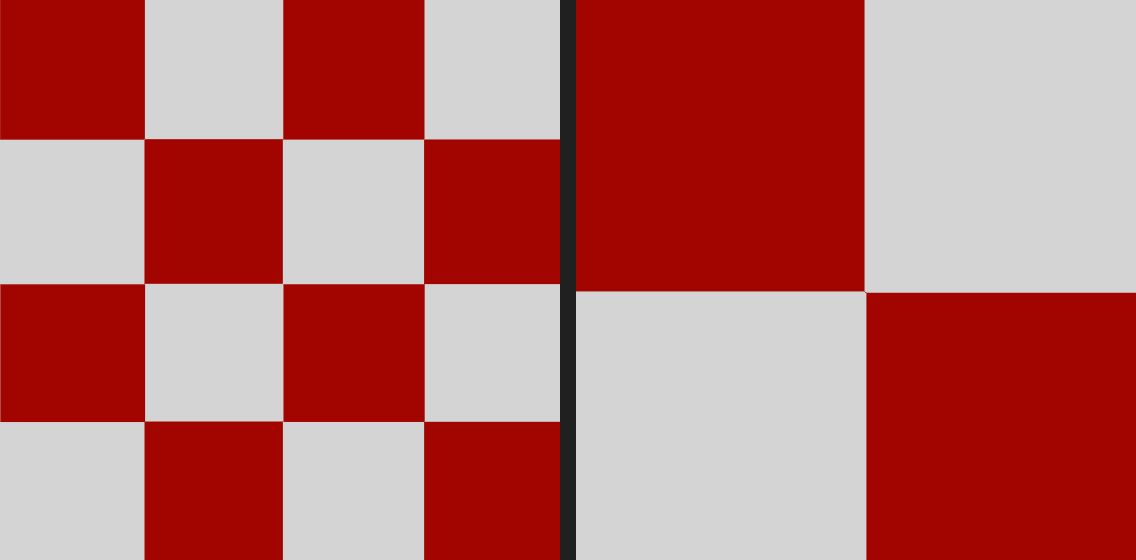
Left: the whole. Right: its middle third, enlarged.
Give the GLSL for this pattern, as a WebGL 1 fragment shader.

```glsl
precision highp float;

uniform vec2 u_resolution;

// Number of grid lines lying below position p.
float cellIndex(float p, vec4 lines) {
  return dot(step(lines.yzw, vec3(p)), vec3(1.0));
}

// Sign that flips at every grid line, softened across one pixel.
float alternate(float p, vec4 lines, float resolution) {
  vec4 side = clamp((p - lines) * 2.0 * resolution, -1.0, 1.0);
  return side.x * side.y * side.z * side.w;
}

void main() {
  vec2 uv = gl_FragCoord.xy / u_resolution;

  // Slightly uneven hand-cut columns and rows.
  vec4 columnLines = vec4(0.0, 0.2585, 0.5056, 0.7578);
  vec4 rowLines = vec4(-0.01, 0.2468, 0.4927, 0.7510);

  // Each strip of squares is shifted a hair along its length.
  float row = cellIndex(uv.y, rowLines);
  float column = cellIndex(uv.x, columnLines);
  vec2 shift = vec2(0.0006 * sin(row * 2.5 - 0.8),
                    0.0005 * sin(column * 2.4 - 1.0));
  vec2 p = uv - shift;

  // Opposite signs give red squares, equal signs give grey ones.
  float checker = alternate(p.x, columnLines, u_resolution.x)
                * alternate(p.y, rowLines, u_resolution.y);
  vec3 red = vec3(0.635, 0.02, 0.0);
  vec3 grey = vec3(0.83);
  gl_FragColor = vec4(mix(red, grey, 0.5 + 0.5 * checker), 1.0);
}
```
